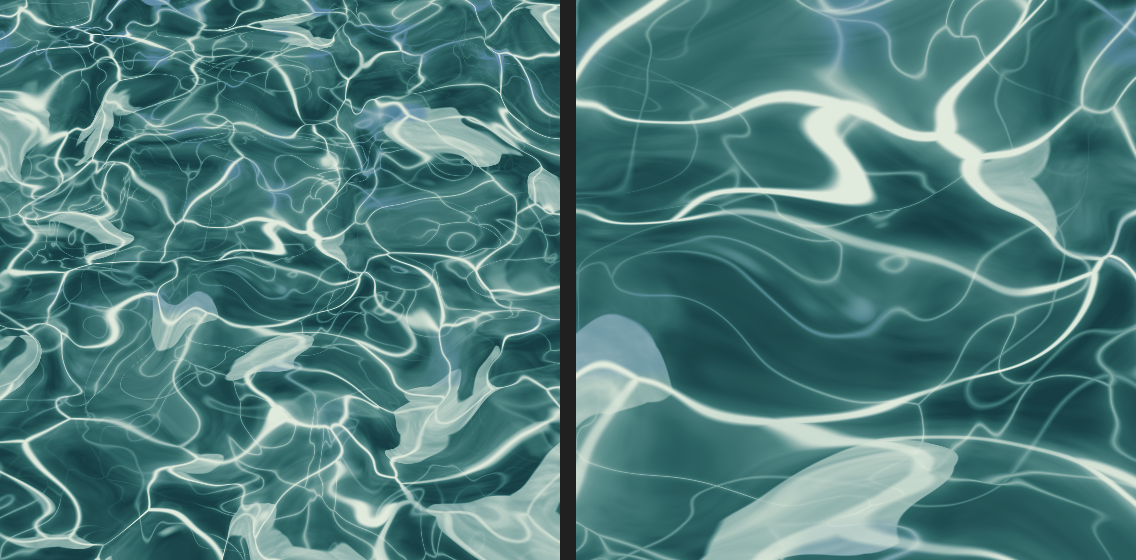
Left, the full canvas; right, a detail of the centre.
Give the GLSL for this texture, as a WebGL 2 fragment shader.

```glsl
#version 300 es
precision highp float;
// Sunlit pool water: a net of bright caustic lines over deep teal, receding upwards.

uniform vec2 u_resolution;
out vec4 fragColor;

const vec3 DEEP = vec3(0.085, 0.245, 0.265);
const vec3 TEAL = vec3(0.18, 0.40, 0.40);
const vec3 SHALLOW = vec3(0.34, 0.55, 0.54);
const vec3 PALE = vec3(0.58, 0.71, 0.69);
const vec3 GLINT = vec3(0.88, 0.92, 0.865);
const vec3 SKY = vec3(0.32, 0.51, 0.66);

// Integer hash: two random values per lattice point
vec2 hash2(vec2 cell) {
    uvec2 v = uvec2(ivec2(cell) + 4096) * 1664525u + 1013904223u;
    v.x += v.y * 1664525u;
    v.y += v.x * 1664525u;
    v ^= v >> 16u;
    v.x += v.y * 1664525u;
    v.y += v.x * 1664525u;
    v ^= v >> 16u;
    return vec2(v & 65535u) / 65535.0;
}

// Two independent channels of smooth value noise
vec2 noise2(vec2 p) {
    vec2 i = floor(p), f = p - i;
    vec2 u = f * f * f * (f * (f * 6.0 - 15.0) + 10.0);
    vec2 low = mix(hash2(i), hash2(i + vec2(1, 0)), u.x);
    vec2 high = mix(hash2(i + vec2(0, 1)), hash2(i + vec2(1, 1)), u.x);
    return mix(low, high, u.y);
}

float fbm(vec2 p) {
    float sum = 0.0, amplitude = 0.5;
    for (int k = 0; k < 4; k++) {
        sum += amplitude * noise2(p).x;
        p = mat2(1.6, 1.2, -1.2, 1.6) * p + 7.3;
        amplitude *= 0.5;
    }
    return sum / 0.9375;
}

// Bend straight cell walls into flowing curves
vec2 warp(vec2 p, float strength) {
    p += strength * (noise2(p * 0.9 + 3.7) - 0.5);
    return p + strength * 0.42 * (noise2(p * 2.3 + 11.1) - 0.5);
}

// Distance to the nearest wall between scattered cells
float cellWall(vec2 p) {
    vec2 base = floor(p), f = p - base;
    vec2 nearestCell = vec2(0), nearest = vec2(0);
    float best = 8.0, wall = 8.0;
    for (int y = -1; y <= 1; y++)
    for (int x = -1; x <= 1; x++) {
        vec2 cell = vec2(x, y);
        vec2 r = cell + hash2(base + cell) - f;
        if (dot(r, r) < best) {
            best = dot(r, r);
            nearest = r;
            nearestCell = cell;
        }
    }
    for (int y = -2; y <= 2; y++)
    for (int x = -2; x <= 2; x++) {
        vec2 cell = nearestCell + vec2(x, y);
        vec2 r = cell + hash2(base + cell) - f;
        vec2 gap = r - nearest;
        if (dot(gap, gap) > 1e-5) wall = min(wall, dot(0.5 * (r + nearest), normalize(gap)));
    }
    return wall;
}

// Soft-edged stroke around distance zero
float stroke(float d, float width, float blur) {
    return 1.0 - smoothstep(width - blur, width + blur, d);
}

// Flat water plane seen at a slant
vec2 waterPlane(vec2 uv) {
    return vec2((uv.x - 0.5) * 4.8 * (1.0 + 0.7 * uv.y), uv.y * (5.8 + 3.8 * uv.y));
}

vec3 waterColour(float light) {
    float t = 4.0 * clamp(light, 0.0, 1.0);
    vec3 c = mix(DEEP, TEAL, min(t, 1.0));
    c = mix(c, SHALLOW, clamp(t - 1.0, 0.0, 1.0));
    c = mix(c, PALE, clamp(t - 2.0, 0.0, 1.0));
    return mix(c, GLINT, clamp(t - 3.0, 0.0, 1.0));
}

void main() {
    vec2 uv = gl_FragCoord.xy / u_resolution;
    vec2 p = waterPlane(uv);
    float blur = 0.012 + 7.0 / u_resolution.y * (0.6 + 0.7 * uv.y);
    vec2 bent = warp(p, 1.15);
    vec2 drift = noise2(p * 0.85 + 21.0);
    vec2 detail = noise2(bent * 2.1 + 5.0);

    // Murky depth with drawn-out ripples
    float haze = smoothstep(0.30, 0.78, fbm(bent * vec2(1.1, 1.5) + 40.0));
    float ripple = fbm(warp(p, 1.6) * vec2(3.0, 6.5));
    float light = 0.34 * haze + 0.22 * (ripple - 0.45);

    // Main net: swelling cores with a one-sided glow
    float wall = cellWall(bent);
    float width = 0.010 + 0.050 * drift.x * detail.x;
    float core = stroke(wall, width, blur) * mix(0.62, 1.0, smoothstep(0.2, 0.55, detail.y));
    float glow = exp(-wall * 13.0) * (0.12 + 0.5 * detail.x);

    // Fainter net of broken filaments
    float fineWall = cellWall(warp(p * 1.45 + 17.0, 1.7));
    float broken = smoothstep(0.36, 0.68, drift.y);
    float fine = stroke(fineWall, 0.012, blur * 1.7) * (0.12 + 0.62 * broken);
    glow += exp(-fineWall * 14.0) * 0.24 * broken;

    // Loose loops along the contours of the swell
    float swell = noise2(warp(p * 1.2 + 60.0, 1.4)).x;
    float loops = stroke(abs(swell - 0.5), 0.010, 0.022) * (0.2 + 0.5 * drift.x);

    // Pale sheets where folds of light overlap
    float spread = 0.30 * smoothstep(0.60, 0.85, noise2(bent * 1.25 + 80.0).x) - 0.05;
    float sheet = smoothstep(-blur, blur, spread - wall);

    light += glow;
    light = mix(light, max(light, 0.95), max(fine, loops));
    light = mix(light, max(light, 0.72 + 0.38 * (ripple - 0.3)), sheet * 0.9);
    light = mix(light, 1.0, core);

    // Scattered blue reflections, stronger far away
    vec3 colour = waterColour(light);
    float blue = smoothstep(0.70, 0.86, noise2(p * 1.7 + 95.0).y) * uv.y;
    colour = mix(colour, SKY, blue * 0.8 * smoothstep(0.25, 0.5, light) * (1.0 - core));
    fragColor = vec4(colour, 1.0);
}
```
